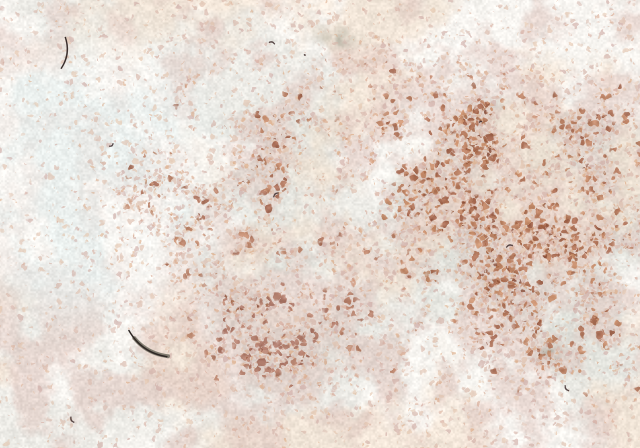
A WebGL 2 fragment shader for this texture:

```glsl
#version 300 es
precision highp float;
// Pale weathered paint with clustered rust specks, chalky patches and a few twigs.
uniform vec2 u_resolution;
out vec4 fragColor;

vec2 hash2(vec2 p) {
  vec3 q = fract(p.xyx * vec3(0.1031, 0.1030, 0.0973));
  q += dot(q, q.yzx + 33.33);
  return fract((q.xx + q.yz) * q.zy);
}

float noise(vec2 p) {
  vec2 i = floor(p), f = fract(p);
  f = f * f * (3.0 - 2.0 * f);
  return mix(mix(hash2(i).x, hash2(i + vec2(1, 0)).x, f.x),
             mix(hash2(i + vec2(0, 1)).x, hash2(i + vec2(1, 1)).x, f.x), f.y);
}

float fbm(vec2 p) {
  float sum = 0.0, amp = 0.5;
  for (int i = 0; i < 5; i++) {
    sum += amp * noise(p);
    p = mat2(1.6, 1.2, -1.2, 1.6) * p + 7.3;
    amp *= 0.5;
  }
  return sum / 0.97;
}

float stain(vec2 p, vec2 center, vec2 radius) {
  vec2 q = (p - center) / radius;
  return exp(-dot(q, q));
}

// Scattered ragged dots: x = coverage, y = random value of the dot.
vec2 specks(vec2 p, float scale, float density, float size) {
  vec2 g = p * scale, cell = floor(g), best = vec2(0);
  float soft = max(0.12, 0.8 * scale / u_resolution.y);
  g += 0.7 * (vec2(noise(g * 1.7), noise(g * 1.7 + 41.0)) - 0.5);
  for (int y = -1; y <= 1; y++)
    for (int x = -1; x <= 1; x++) {
      vec2 id = cell + vec2(x, y);
      vec2 trait = hash2(id + 113.0);
      float presence = smoothstep(0.0, 0.2, density - trait.x);
      float radius = size * presence * (0.55 + 0.6 * trait.y);
      float d = length(g - id - hash2(id));
      float cover = presence * (1.0 - smoothstep(radius - soft, radius + soft, d));
      if (cover > best.x) best = vec2(cover, fract(trait.y * 7.0 + trait.x * 3.0));
    }
  return best;
}

// Bent stroke from a to b.
float twig(vec2 p, vec2 a, vec2 b, float bend, float width) {
  vec2 ab = b - a;
  float t = clamp(dot(p - a, ab) / dot(ab, ab), 0.0, 1.0);
  vec2 q = a + ab * t + vec2(-ab.y, ab.x) * bend * 4.0 * t * (1.0 - t);
  float soft = 0.7 / u_resolution.y;
  return 1.0 - smoothstep(width - soft, width + soft, length(p - q));
}

void main() {
  vec2 p = gl_FragCoord.xy / u_resolution.y;
  vec2 w = p + 0.10 * (vec2(fbm(p * 5.0), fbm(p * 5.0 + 19.0)) - 0.5);
  float broad = fbm(p * 4.0 + 3.0), clump = fbm(p * 15.0 + 8.0);
  float grain = noise(p * 230.0) - 0.5, fine = noise(p * 110.0 + 5.0) - 0.5;

  // Rust clusters
  float core = stain(w, vec2(1.13, 0.51), vec2(0.22, 0.21));
  float lower = stain(w, vec2(0.61, 0.28), vec2(0.16, 0.14));
  float rust = core + 0.8 * lower
    + 0.50 * stain(w, vec2(0.93, 0.75), vec2(0.20, 0.14))
    + 0.45 * stain(w, vec2(0.56, 0.63), vec2(0.18, 0.17))
    + 0.40 * stain(w, vec2(0.37, 0.50), vec2(0.11, 0.10))
    + 0.40 * stain(w, vec2(1.08, 0.20), vec2(0.17, 0.10))
    + 0.35 * stain(w, vec2(1.36, 0.70), vec2(0.12, 0.28))
    + 0.30 * stain(w, vec2(1.36, 0.22), vec2(0.16, 0.14));

  // Chalky, cool and cream paint
  float chalk = smoothstep(0.48, 0.64, fbm(w * 6.0 + 31.0) + 0.22 * stain(p, vec2(1.15, 0.93), vec2(0.45, 0.16))
    + 0.12 * stain(p, vec2(1.02, 0.04), vec2(0.25, 0.1)));
  float cool = smoothstep(0.1, 0.6, stain(w, vec2(0.18, 0.60), vec2(0.3, 0.3)));
  float cream = smoothstep(0.50, 0.68, fbm(w * 5.0 + 57.0));
  vec3 color = mix(vec3(0.93, 0.925, 0.905), vec3(0.885, 0.89, 0.865), smoothstep(0.1, 0.5, rust));
  color = mix(color, vec3(0.925, 0.95, 0.945), 0.85 * cool);
  color = mix(color, vec3(0.985, 0.975, 0.96), 0.8 * chalk);
  color = mix(color, vec3(0.95, 0.87, 0.79), 0.55 * cream * (1.0 - cool));
  float blush = smoothstep(0.42, 0.72, clump + 0.25 * rust + 0.2 * lower
    + 0.22 * stain(w, vec2(0.04, 0.22), vec2(0.14, 0.2))
    + 0.18 * stain(w, vec2(0.50, 0.07), vec2(0.2, 0.1)));
  color = mix(color, vec3(0.87, 0.77, 0.74), 0.55 * blush * (1.0 - 0.7 * cool));
  color += 0.07 * grain + 0.05 * fine;

  // Grey scuffs
  float scuff = stain(w, vec2(1.23, 0.22), vec2(0.035, 0.025))
    + stain(w, vec2(0.75, 0.92), vec2(0.05, 0.025)) + stain(w, vec2(1.42, 1.0), vec2(0.06, 0.025));
  color = mix(color, vec3(0.64, 0.64, 0.58), min(scuff, 1.0) * 0.7 * noise(p * 70.0));

  // Pale specks first, then rust, then small dark pits
  float density = rust * (0.2 + 1.6 * smoothstep(0.25, 0.75, clump)) * (1.0 - 0.45 * chalk);
  vec2 pink = specks(p + 3.1, 82.0, 0.12 + 0.25 * broad + 0.5 * density, 0.46);
  color = mix(color, mix(vec3(0.80, 0.66, 0.64), vec3(0.90, 0.78, 0.68), pink.y), 0.62 * pink.x);
  vec2 tan_ = specks(p + 7.7, 105.0, 0.16 + 0.45 * density, 0.40);
  color = mix(color, mix(vec3(0.86, 0.66, 0.50), vec3(0.83, 0.66, 0.62), tan_.y), 0.65 * tan_.x);
  vec2 red = specks(p + 1.9, 70.0, 0.04 + 0.62 * density, 0.46);
  vec3 redColor = mix(vec3(0.61, 0.35, 0.25), vec3(0.79, 0.55, 0.40), red.y);
  redColor = mix(redColor, vec3(0.66, 0.46, 0.43), 0.6 * clamp(lower + 0.5 * broad - 0.5 * core, 0.0, 1.0));
  color = mix(color, redColor + 0.16 * fine, 0.85 * red.x);
  vec2 pit = specks(p + 5.3, 115.0, 0.01 + 0.22 * density, 0.42);
  color = mix(color, mix(vec3(0.48, 0.24, 0.17), vec3(0.64, 0.38, 0.22), pit.y), 0.75 * pit.x);

  // Twigs and tiny dark flecks
  color = mix(color, vec3(0.50, 0.48, 0.43), twig(p, vec2(0.30, 0.245), vec2(0.375, 0.205), -0.10, 0.0045));
  color = mix(color, vec3(0.18, 0.15, 0.14), twig(p, vec2(0.288, 0.262), vec2(0.372, 0.204), -0.12, 0.0018));
  color = mix(color, vec3(0.22, 0.17, 0.16), twig(p, vec2(0.146, 0.916), vec2(0.137, 0.848), 0.12, 0.0017));
  for (float i = 0.0; i < 8.0; i++) {
    vec2 a = hash2(vec2(i, 4.0)) * vec2(1.43, 1.0);
    vec2 b = a + 0.024 * (hash2(vec2(i, 9.0)) - 0.5) + 0.003;
    color = mix(color, vec3(0.24, 0.17, 0.17), 0.85 * twig(p, a, b, 0.2, 0.0017));
  }
  fragColor = vec4(clamp(color, 0.0, 1.0), 1.0);
}
```
